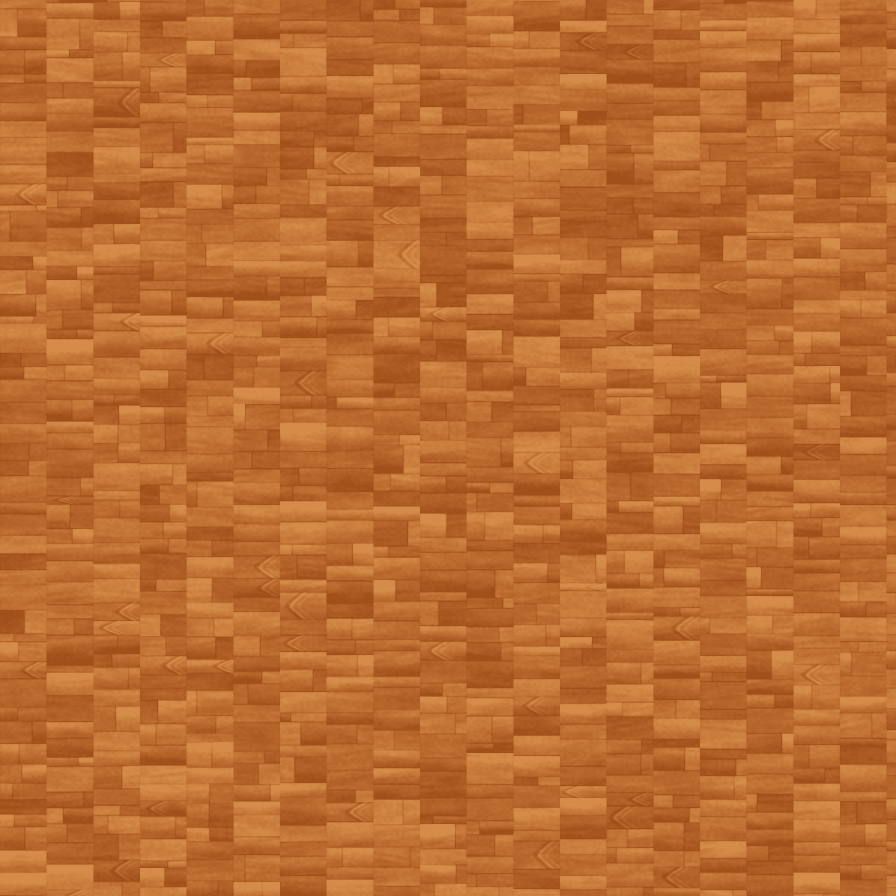
This texture is drawn by a WebGL 2 fragment shader. Its source:

```glsl
#version 300 es
// Wood parquet: narrow columns of short, uneven boards with grain, seams and curved figure.
precision highp float;

uniform vec2 u_resolution;
out vec4 outColor;

const float COLUMNS = 19.2;
const float ROWS = 48.0;
const vec3 DARK_WOOD = vec3(0.635, 0.315, 0.105);
const vec3 MID_WOOD = vec3(0.735, 0.420, 0.185);
const vec3 LIGHT_WOOD = vec3(0.835, 0.550, 0.290);

float hash(vec2 p) {
    vec3 q = fract(p.xyx * 0.1031);
    q += dot(q, q.yzx + 33.33);
    return fract((q.x + q.y) * q.z);
}

float noise(vec2 p) {
    vec2 cell = floor(p), f = fract(p);
    f = f * f * (3.0 - 2.0 * f);
    float low = mix(hash(cell), hash(cell + vec2(1, 0)), f.x);
    float high = mix(hash(cell + vec2(0, 1)), hash(cell + 1.0), f.x);
    return mix(low, high, f.y);
}

// Soft line of a given width around distance zero.
float softLine(float dist, float width) {
    return 1.0 - smoothstep(0.3 * width, width, abs(dist));
}

// Uneven height of the seam below a row.
float seamHeight(float column, float row) {
    return row + 0.7 * (hash(vec2(column + 7.0, row + 31.0)) - 0.5);
}

// Streaks along the board, tilted a little, plus fine pores.
float woodGrain(vec2 p, float seed) {
    float tilt = (hash(vec2(seed, 5.0)) - 0.5) * 0.35;
    vec2 q = vec2(p.x, p.y + p.x * tilt) + seed * 0.37;
    float streaks = noise(q * vec2(28.0, 260.0)) - 0.5;
    float clouds = noise(q * vec2(45.0, 90.0)) - 0.5;
    float pores = noise(p * vec2(300.0, 420.0)) - 0.5;
    return 0.24 * streaks + 0.18 * clouds + 0.17 * pores;
}

// Nested curved lines opening to the right; local runs 0..1 over the board.
float curvedFigure(vec2 local, float seed) {
    float tip = mix(0.15, 0.7, hash(vec2(seed, 11.0)));
    float bend = sqrt(pow(local.y - 0.5, 2.0) + 0.01) - 0.1;
    float d = local.x - tip - 0.75 * bend;
    float glow = softLine(d, 0.06) + 0.5 * softLine(d - 0.17, 0.05);
    float shadow = softLine(d + 0.08, 0.09);
    return 0.3 * glow - 0.28 * shadow;
}

// Wood tone from 0 (dark) to 1 (light).
float floorTone(vec2 p) {
    // Column and board lookup
    float column = floor(p.x * COLUMNS);
    float across = fract(p.x * COLUMNS);
    float height = p.y * ROWS + 9.0 * hash(vec2(column, 3.0)) + 20.0;
    float row = floor(height);
    if (height < seamHeight(column, row)) row -= 1.0;
    else if (height >= seamHeight(column, row + 1.0)) row += 1.0;
    float bottom = seamHeight(column, row);
    float top = seamHeight(column, row + 1.0);
    float up = (height - bottom) / (top - bottom);
    vec2 board = vec2(column + 50.0, row);

    // Some boards are cut in two by a butt joint
    float hasJoint = step(hash(board + 17.3), 0.38);
    float joint = mix(0.2, 0.8, hash(board + 41.7));
    float piece = hasJoint * step(joint, across);
    float seed = floor(200.0 * hash(board + piece * 83.1));

    // Base tone, rounded shading and grain
    float tone = mix(0.14, 0.86, hash(board + piece * 61.9 + 2.6));
    float slope = mix(-0.15, 0.65, hash(board + piece * 29.4 + 8.2));
    tone += slope * (smoothstep(0.0, 0.85, up) - 0.5);
    tone += woodGrain(p, seed);

    // Curved figure on a few whole boards
    float figured = step(hash(board + 97.5), 0.07) * (1.0 - hasJoint);
    tone += figured * curvedFigure(vec2(across, up), seed);

    // Seams, measured in canvas units
    float seamDist = min(height - bottom, top - height) / ROWS;
    float jointDist = (across - joint) / COLUMNS;
    float columnDist = min(across, 1.0 - across) / COLUMNS;
    float seamDepth = mix(0.1, 0.42, hash(board + 13.8));
    tone -= seamDepth * softLine(seamDist, 0.0013);
    tone -= 0.25 * hasJoint * softLine(jointDist, 0.0013);
    tone -= 0.08 * softLine(columnDist, 0.001);
    return tone;
}

vec3 woodColor(float tone) {
    float t = clamp(tone, 0.0, 1.0) * 2.0;
    return t < 1.0 ? mix(DARK_WOOD, MID_WOOD, t) : mix(MID_WOOD, LIGHT_WOOD, t - 1.0);
}

void main() {
    // Average a small grid of samples to smooth every edge
    vec3 color = vec3(0.0);
    for (int i = 0; i < 4; i++) {
        vec2 offset = vec2(i % 2, i / 2) * 0.5 - 0.25;
        color += woodColor(floorTone((gl_FragCoord.xy + offset) / u_resolution));
    }
    outColor = vec4(color / 4.0, 1.0);
}
```
